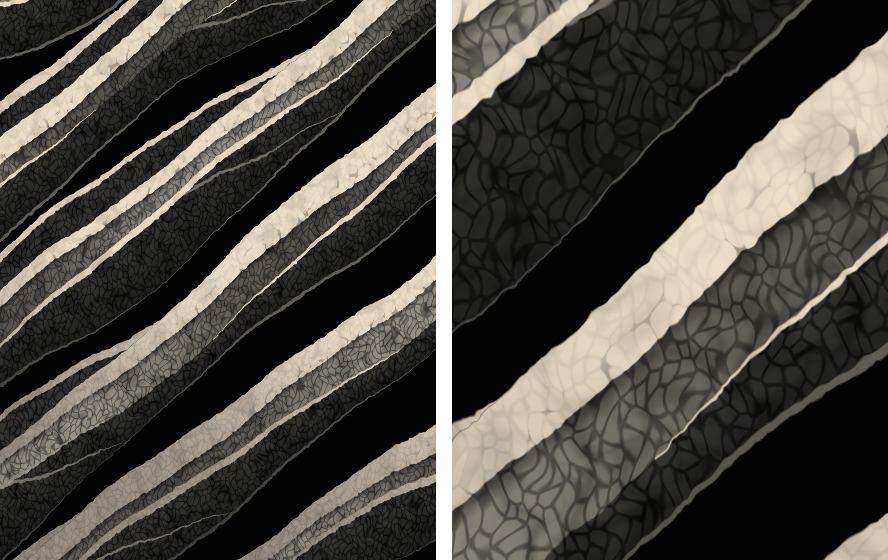
Left: the whole. Right: its middle third, enlarged.
A WebGL 1 fragment shader for this pattern:

```glsl
precision highp float;
// Diagonal boughs of pale wood and charcoal bark, torn like ink strokes on black.
// Each bough is a stack of strips measured downward from a meandering top edge;
// cellular noise frays the edges and carves the bark.

#define BOUGHS 6
#define SPACING 0.265
#define PALE_WIDTH 0.046
#define GREY_WIDTH 0.054
#define BOUGH_WIDTH 0.185
#define FRAY 0.006
#define BARK_SCALE vec2(105.0, 68.0)
#define BLACK vec3(0.012, 0.012, 0.011)
#define CHARCOAL vec3(0.175, 0.173, 0.162)
#define GREY vec3(0.50, 0.485, 0.445)
#define ASH vec3(0.60, 0.57, 0.52)
#define CREAM vec3(0.92, 0.87, 0.78)

uniform vec2 u_resolution;

vec2 hash2(vec2 p) {
  return fract(sin(vec2(dot(p, vec2(127.1, 311.7)), dot(p, vec2(269.5, 183.3)))) * 43758.55);
}

// Distances to the nearest and second nearest cell points.
vec2 cells(vec2 p) {
  vec2 id = floor(p), f = fract(p), nearest = vec2(8.0);
  for (int j = -1; j <= 1; j++) {
    for (int i = -1; i <= 1; i++) {
      vec2 cell = vec2(float(i), float(j));
      float d = length(cell + hash2(id + cell) - f);
      nearest = d < nearest.x ? vec2(d, nearest.x) : vec2(nearest.x, min(nearest.y, d));
    }
  }
  return nearest;
}

// Smooth step from outside (negative) to inside (positive).
float cover(float d) {
  float soft = max(0.0011, 0.7 / u_resolution.y);
  return smoothstep(-soft, soft, d);
}

float strip(float v, float top, float bottom) {
  return cover(v - top) * cover(bottom - v);
}

float meander(float x, float seed) {
  return 0.013 * sin(7.0 * x + 2.3 * seed) + 0.006 * sin(17.0 * x + 5.1 * seed)
       + 0.002 * sin(43.0 * x + 3.7 * seed);
}

void main() {
  vec2 p = gl_FragCoord.xy / u_resolution.y;
  float middle = 0.5 * u_resolution.x / u_resolution.y;
  float x = p.x, across = x - middle, down = 1.0 - p.y;

  // Bark grain: warped cracks over a coarser mottling.
  vec2 warp = 0.35 * sin(p.yx * vec2(140.0, 115.0) + 2.0 * sin(p * 61.0));
  vec2 fine = cells(p * BARK_SCALE + warp);
  vec2 coarse = cells(p * BARK_SCALE * 0.42 + warp.yx);
  float crack = 1.0 - smoothstep(0.04, 0.30, fine.y - fine.x);
  float mottle = smoothstep(0.20, 0.85, coarse.x);
  float fray = FRAY * (0.7 * coarse.x + 0.5 * fine.x - 0.55);

  // Light falls off toward the lower left.
  float lit = 1.0 - smoothstep(0.45, 0.95, down - 0.3 * across);
  vec3 pale = mix(ASH, CREAM, lit);
  pale *= 1.0 - 0.10 * mottle - 0.07 * crack * (1.5 - lit);
  vec3 dark = CHARCOAL * (1.15 - 0.55 * crack - 0.35 * mottle);

  vec3 col = BLACK;
  for (int i = 0; i < BOUGHS; i++) {
    float n = float(i);
    vec2 rnd = hash2(vec2(n, 4.0));
    float slope = 0.84 - 0.035 * (n - 2.5) * (n - 2.5);
    float top = SPACING * n - 0.32 + meander(x, n);
    float v = down + slope * across - top + fray;

    // Strip boundaries, swelling slowly along the bough.
    float swell = sin(5.0 * x + 1.7 * n);
    float paleEnd = PALE_WIDTH * (0.75 + 0.55 * x + 0.3 * swell);
    float greyEnd = paleEnd + GREY_WIDTH * (1.0 + 0.3 * sin(6.0 * x + 4.0 * n));
    float boughEnd = BOUGH_WIDTH * (1.0 + 0.12 * sin(8.0 * x + 2.9 * n));

    // Side spur that leaves the top edge and ends in a blunt tip.
    float tip = mix(0.15, 0.65, rnd.x);
    float lift = min(0.24 * (tip - x), 0.065) + 0.3 * meander(x, n + 9.0);
    float spur = cover(tip - x + 3.0 * fray);
    col = mix(col, dark, spur * strip(v, -lift, 0.01));
    col = mix(col, pale * 0.95, spur * strip(v, -lift, 0.017 + 0.006 * swell - lift));

    // Charcoal underside with a thin worn lower edge and a crossing twig.
    float shade = 1.0 - 0.35 * smoothstep(greyEnd, boughEnd, v);
    col = mix(col, dark * shade, strip(v, 0.0, boughEnd));
    float worn = 0.004 + 0.003 * sin(9.0 * x + n);
    col = mix(col, GREY * (0.55 + 0.3 * lit), 0.85 * strip(v, boughEnd - worn, boughEnd));
    float twig = greyEnd + 0.28 * (x - 0.6 * rnd.y) + meander(x, n + 3.0);
    float twigWidth = 0.003 * (1.0 - smoothstep(greyEnd, boughEnd + 0.01, v));
    col = mix(col, GREY * 0.9, strip(v, greyEnd, boughEnd) * cover(twigWidth - abs(v - twig)));

    // Carved grey flank, shadowed beneath the pale ridge.
    float tone = 0.78 + 0.22 * sin(7.0 * x + 2.0 * n + 1.0);
    float shadow = 0.65 + 0.35 * smoothstep(paleEnd, paleEnd + 0.015, v);
    vec3 flank = GREY * tone * shadow * (1.18 - 0.42 * crack - 0.30 * mottle);
    col = mix(col, flank, strip(v, 0.0, greyEnd));

    // Bright lower rim and the pale ridge, flecked toward its lower side.
    float rim = 0.006 + 0.006 * sin(6.0 * x + 3.1 * n);
    col = mix(col, pale, step(0.001, rim) * strip(v, greyEnd - rim, greyEnd + 0.3 * rim));
    float fleck = smoothstep(0.62, 0.78, fine.x) * smoothstep(0.3, 1.0, v / paleEnd);
    col = mix(col, mix(pale, GREY, 0.7 * fleck), strip(v, 0.0, paleEnd));
  }
  gl_FragColor = vec4(col, 1.0);
}
```
